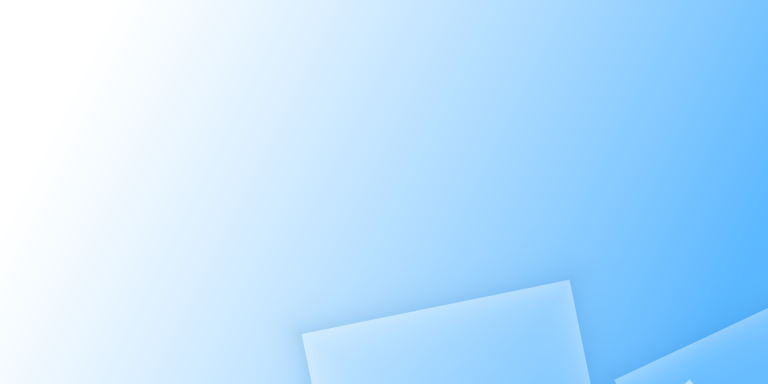
Give the GLSL for this background, as a WebGL 2 fragment shader.

```glsl
#version 300 es
precision highp float;
// Pale diagonal sky gradient with two tilted glass cards rising from the bottom.
// Each card is a rotated box distance: a soft shadow outside, and a thin
// translucent fill with a bright inner glow inside. Units are canvas heights.

#define GRADIENT_START 0.286
#define GRADIENT_END 2.29
#define GRADIENT_CURVE 1.2
#define CARD_HALF 0.356
#define SHADOW_WIDTH 0.032
#define SHADOW_STRENGTH 0.17
#define GLOW_WIDTH 0.050
#define GLOW_STRENGTH 0.27
#define FILL_STRENGTH 0.06

uniform vec2 u_resolution;
out vec4 fragColor;

const vec3 WHITE = vec3(1.0);
const vec3 SKY_BLUE = vec3(0.36, 0.72, 1.0);
const vec3 SHADOW_BLUE = vec3(0.16, 0.47, 0.78);

// Signed distance to a square turned counterclockwise by angle
float tiltedSquare(vec2 p, vec2 center, float halfSize, float angle) {
    float c = cos(angle), s = sin(angle);
    vec2 q = p - center;
    q = abs(vec2(c * q.x + s * q.y, c * q.y - s * q.x)) - halfSize;
    return length(max(q, 0.0)) + min(max(q.x, q.y), 0.0);
}

float coverage(float d, float pixel) {
    return 1.0 - smoothstep(-pixel, pixel, d);
}

vec3 skyGradient(vec2 p) {
    float along = p.x + 0.5 * (1.0 - p.y);
    float t = (along - GRADIENT_START) / (GRADIENT_END - GRADIENT_START);
    return mix(WHITE, SKY_BLUE, pow(clamp(t, 0.0, 1.0), GRADIENT_CURVE));
}

// Shadow around the card, then its lit glass surface
vec3 addCard(vec3 color, float d, float pixel) {
    float shadow = SHADOW_STRENGTH * exp(-max(d, 0.0) / SHADOW_WIDTH);
    float glow = FILL_STRENGTH + GLOW_STRENGTH * exp(min(d, 0.0) / GLOW_WIDTH);
    vec3 outside = mix(color, SHADOW_BLUE, shadow);
    vec3 inside = mix(color, WHITE, glow);
    return mix(outside, inside, coverage(d, pixel));
}

void main() {
    vec2 p = gl_FragCoord.xy / u_resolution.y;
    float pixel = 0.8 / u_resolution.y;
    vec3 color = skyGradient(p);

    color = addCard(color, tiltedSquare(p, vec2(1.205, -0.148), CARD_HALF, 0.2), pixel);
    color = addCard(color, tiltedSquare(p, vec2(2.073, -0.161), CARD_HALF, 0.437), pixel);

    // Tip of a pale mark on the right card
    float mark = tiltedSquare(p, vec2(1.792, -0.042), 0.038, 0.72);
    color = mix(color, WHITE, 0.5 * coverage(mark, pixel));

    fragColor = vec4(color, 1.0);
}
```
